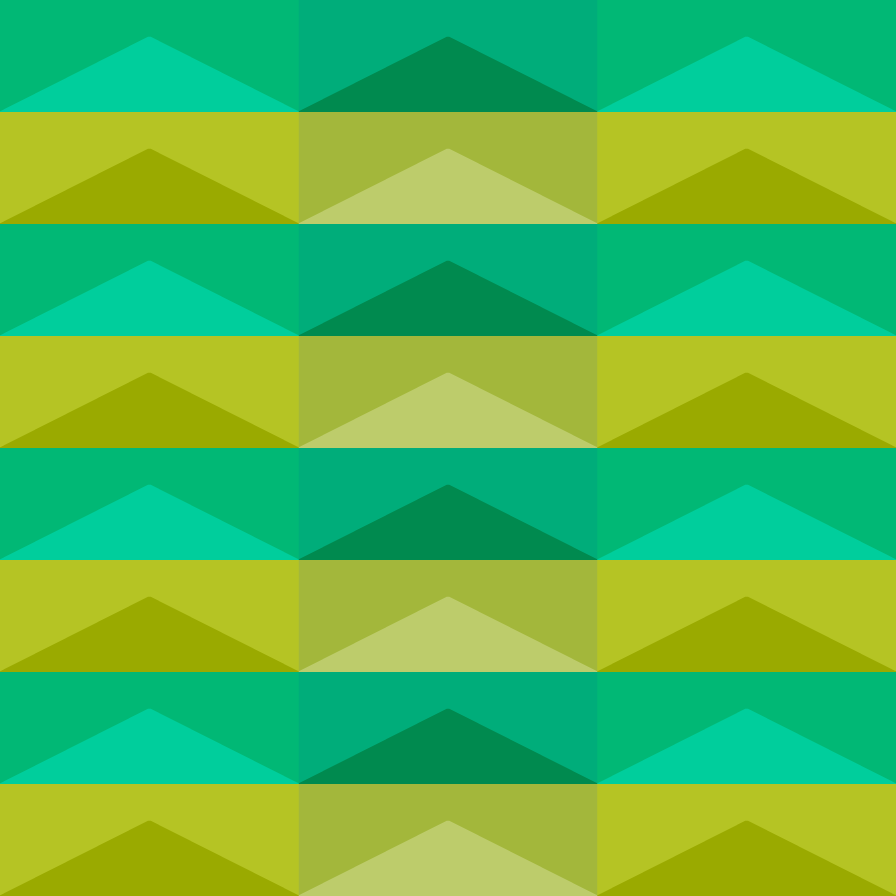
A WebGL 2 fragment shader for this pattern:

```glsl
#version 300 es
precision highp float;
// Draws a 3 by 8 grid of flat two-tone cells, each holding a wide low triangle.

uniform vec2 u_resolution;
out vec4 fragColor;

const vec2 GRID = vec2(3.0, 8.0);
const int SAMPLES = 4;

// Cell grounds and triangles, for the outer and the middle columns
const vec3 GREEN = vec3(0.004, 0.722, 0.459);
const vec3 TEAL = vec3(0.0, 0.678, 0.478);
const vec3 MINT = vec3(0.0, 0.808, 0.612);
const vec3 FOREST = vec3(0.0, 0.541, 0.310);
const vec3 LIME = vec3(0.710, 0.769, 0.141);
const vec3 SAGE = vec3(0.639, 0.718, 0.231);
const vec3 OLIVE = vec3(0.604, 0.667, 0.0);
const vec3 PALE = vec3(0.741, 0.800, 0.420);

// True below the slopes of a triangle with a slightly blunted tip
bool insideTriangle(vec2 cell, float height, float lift) {
  float slope = height * (1.0 - abs(2.0 * cell.x - 1.0));
  return cell.y < min(slope + lift, height);
}

// Picks a colour by row kind and column kind
vec3 cellColor(bool greenRow, bool middle, bool triangle) {
  vec3 ground = greenRow ? (middle ? TEAL : GREEN) : (middle ? SAGE : LIME);
  vec3 peak = greenRow ? (middle ? FOREST : MINT) : (middle ? PALE : OLIVE);
  return triangle ? peak : ground;
}

// Colour at a canvas position, wrapped to one tile
vec3 pattern(vec2 uv) {
  vec2 p = fract(uv) * GRID;
  vec2 id = floor(p);
  bool greenRow = mod(id.y, 2.0) > 0.5;
  bool middle = abs(id.x - 1.0) < 0.5;
  return cellColor(greenRow, middle, insideTriangle(fract(p), 0.672, 0.006));
}

void main() {
  // Average a regular grid of samples to smooth every edge
  vec2 corner = floor(gl_FragCoord.xy);
  vec3 color = vec3(0.0);
  for (int i = 0; i < SAMPLES * SAMPLES; i++) {
    vec2 offset = (vec2(i % SAMPLES, i / SAMPLES) + 0.5) / float(SAMPLES);
    color += pattern((corner + offset) / u_resolution);
  }
  fragColor = vec4(color / float(SAMPLES * SAMPLES), 1.0);
}
```
